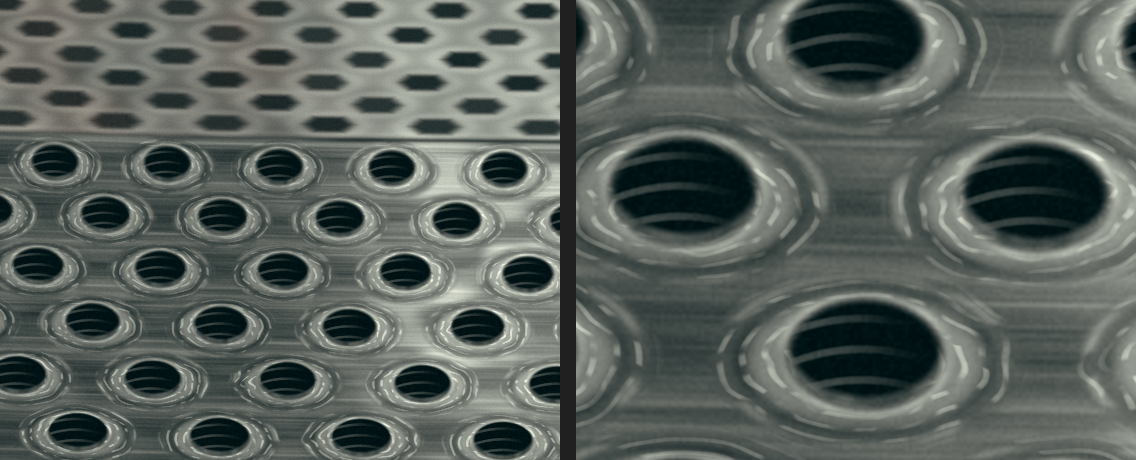
Left, the full canvas; right, a detail of the centre.
Write a WebGL 2 fragment shader that draws this texture.

```glsl
#version 300 es
precision highp float;
uniform vec2 u_resolution;
out vec4 outColor;

// Layout: the canvas is HEIGHT units tall, y up
const float HEIGHT = 630.0;
const float MIDDLE = 384.0;
const float SEAM = 440.0;
const int ROWS = 6;
const vec3 NEAR_Y = vec3(31.0, 78.0, -0.77);      // start, step, bend per row
const vec3 NEAR_PITCH = vec3(194.0, -9.8, 0.35);
const vec3 NEAR_ANCHOR = vec3(398.0, -4.0, 0.2);
const vec3 FAR_Y = vec3(460.0, 28.0, 0.72);
const vec3 FAR_PITCH = vec3(146.0, -4.75, 0.0);
const vec3 FAR_ANCHOR = vec3(377.0, -1.3, 0.0);
const float HOLE_WIDTH = 0.206;                  // half width per pitch
const float HOLE_HEIGHT = 25.5;
const vec2 COLLAR = vec2(2.1, 1.72);             // collar size per hole size

// Tones
const vec3 INK = vec3(0.09, 0.15, 0.15);
const vec3 STEEL = vec3(0.38, 0.40, 0.38);
const vec3 SHINE = vec3(0.79, 0.81, 0.76);
const vec3 RUST = vec3(0.035, -0.005, -0.01);

float hash(vec2 p) {
  return fract(sin(dot(p, vec2(127.1, 311.7))) * 43758.5);
}

float noise(vec2 p) {
  vec2 i = floor(p), f = fract(p);
  f = f * f * (3.0 - 2.0 * f);
  return mix(mix(hash(i), hash(i + vec2(1, 0)), f.x),
             mix(hash(i + vec2(0, 1)), hash(i + vec2(1, 1)), f.x), f.y);
}

float band(float x, float centre, float width) {
  x = (x - centre) / width;
  return exp(-x * x);
}

float curve(vec3 c, float k) { return c.x + k * (c.y + k * c.z); }

// Offset from the nearest hole of a staggered row, and its column number
vec2 column(float x, float anchor, float pitch, int row) {
  float t = (x - anchor) / pitch - (row % 2 == 0 ? 0.5 : 0.0);
  float id = floor(t + 0.5);
  return vec2((t - id) * pitch, id);
}

// Pressed collar with broken, glinting rings
float collar(float tone, vec2 d, vec2 size, float soft, float seed, float sheen) {
  vec2 q = (d + vec2(0.0, 3.0)) / (size * COLLAR);
  float r = length(q);
  vec2 dir = q / max(r, 0.001);
  float arcs = noise(dir * 3.2 + seed * 37.0 + r * 2.0);
  float breaks = noise(dir * 7.0 + seed * 91.0 + r * 5.0);
  float side = 0.35 + 0.65 * abs(dir.x);
  float ripple = sin(r * 46.0 + arcs * 5.0 + seed * 6.0);
  float glint = smoothstep(0.2, 1.0, ripple) * smoothstep(0.3, 0.7, breaks);
  float body = 1.0 - smoothstep(0.86, 1.06, r);
  float lit = 0.30 + 0.16 * sheen + 0.24 * band(r, 0.64, 0.11) * side;
  lit += (0.36 - soft) * glint * side;
  lit += 0.26 * band(r, 0.92, 0.05) * smoothstep(0.35, 0.7, arcs) * side;
  lit -= 0.13 * band(r, 0.79, 0.05) * (1.0 - arcs);
  return mix(tone, lit, body * 0.88);
}

// Threaded bore: dark inside, arched threads, paler front lip
float bore(float tone, vec2 d, vec2 size, float soft, float seed) {
  vec2 q = d / size;
  float r = length(q);
  float thread = smoothstep(0.45, 1.0, sin((q.y + 0.28 * q.x * q.x) * 11.0 + seed));
  float inside = 0.07 + 0.20 * thread * smoothstep(0.9, -0.5, q.x + 0.3 * q.y);
  float lip = smoothstep(0.94, 1.12, length(q - vec2(0.0, 0.25)));
  inside = mix(inside, 0.25 + 0.22 * noise(q * vec2(5.0, 2.0) + seed * 50.0), lip * 0.8);
  tone += 0.20 * band(r, 1.10, 0.05 + soft * 0.4) * (0.4 + noise(q * 2.5 + seed * 20.0));
  return mix(inside, tone, smoothstep(1.0 - soft, 1.0 + soft, r));
}

float nearSheet(vec2 p, float sheen) {
  float streak = noise(vec2(p.x * 0.006, p.y * 0.16));
  float fine = noise(vec2(p.x * 0.015 + 40.0, p.y * 0.5));
  float cloud = noise(p * vec2(0.013, 0.035) + 8.0);
  float tone = 0.22 + 0.20 * sheen + 0.10 * streak + 0.07 * fine;
  tone += (0.06 + 0.24 * sheen) * smoothstep(0.4, 0.85, cloud);
  for (int i = ROWS - 1; i >= 0; i--) {
    float k = float(i), y = p.y - curve(NEAR_Y, k);
    tone += 0.11 * band(y, 37.0, 6.0) - 0.06 * band(y, 6.0, 17.0);
    tone += 0.10 * band(y, -24.0, 1.8) + 0.06 * band(y, 24.0, 1.5);
  }
  for (int i = ROWS - 1; i >= 0; i--) {
    float k = float(i), pitch = curve(NEAR_PITCH, k);
    vec2 c = column(p.x, curve(NEAR_ANCHOR, k), pitch, i);
    float seed = hash(vec2(c.y, k + 3.0));
    vec2 d = vec2(c.x, p.y - curve(NEAR_Y, k) + 3.0 * (seed - 0.5));
    vec2 size = vec2(pitch * HOLE_WIDTH, HOLE_HEIGHT - 0.3 * k);
    float soft = 0.05 + 0.02 * k;
    tone = collar(tone, d, size, soft, seed, sheen);
    tone = bore(tone, d, size, soft, seed);
  }
  return tone;
}

// Blurred sheet beyond the seam, with flattened lozenge holes
float farSheet(vec2 p, float sheen) {
  float tone = 0.34 + 0.19 * sheen + 0.13 * noise(p * vec2(0.018, 0.04));
  for (int i = 0; i < ROWS; i++) {
    float k = float(i), pitch = curve(FAR_PITCH, k);
    vec2 c = column(p.x, curve(FAR_ANCHOR, k), pitch, i);
    float seed = hash(vec2(c.y, k + 30.0));
    vec2 d = vec2(c.x, p.y - curve(FAR_Y, k) + 2.0 * (seed - 0.5));
    vec2 q = abs(d / vec2(pitch * 0.205, 10.5));
    float r = max(q.y, q.x * 0.87 + q.y * 0.4);
    tone += 0.10 * band(length(q * vec2(0.62, 0.7)), 1.0, 0.3);
    tone = mix(0.15 + 0.06 * seed, tone, smoothstep(0.62, 1.3, r));
  }
  return tone;
}

void main() {
  vec2 p = gl_FragCoord.xy * HEIGHT / u_resolution.y;
  float x = p.x - MIDDLE;
  p.y += 0.017 * x - 0.000015 * x * x;   // tilt and bow of the rows

  // Light falls from the right
  float sheen = smoothstep(330.0, 640.0, p.x + 0.12 * (p.y - 300.0));
  sheen *= mix(0.55, 1.0, smoothstep(0.0, 130.0, p.y));
  float beyond = smoothstep(SEAM - 3.0, SEAM + 3.0, p.y);
  float tone = mix(nearSheet(p, sheen), farSheet(p, sheen), beyond);

  // Joint between the sheets
  float joint = mix(0.10, 0.34, smoothstep(380.0, 520.0, p.x));
  tone += 0.12 * band(p.y, SEAM - 8.0, 3.0) + 0.06 * band(p.y, SEAM + 8.0, 4.0);
  tone -= joint * band(p.y, SEAM, 3.5);
  tone += 0.035 * (noise(p * 0.6) - 0.5);

  vec3 color = tone < 0.4 ? mix(INK, STEEL, (tone - 0.15) / 0.25)
                          : mix(STEEL, SHINE, (tone - 0.4) / 0.41);
  color += RUST * beyond * (1.0 - sheen) * noise(p * 0.015 + 5.0);
  outColor = vec4(clamp(color, 0.0, 1.0), 1.0);
}
```
